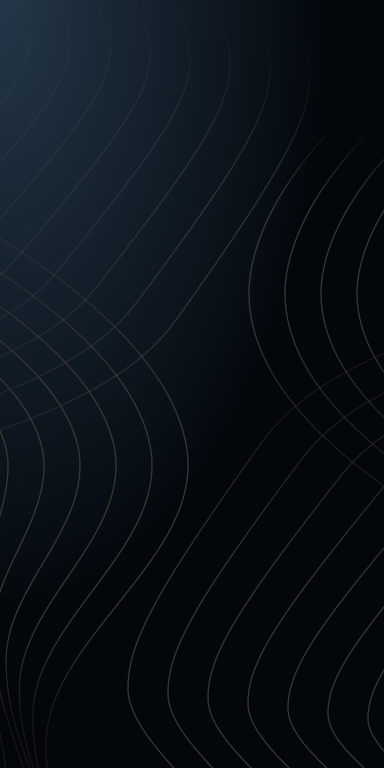
Give the GLSL for this background, as a Shadertoy shader.

```glsl
const vec2 SHEET = vec2(384.0, 768.0);
const float PI = 3.14159265;
const float HALF_WIDTH = 0.65;
const vec3 NIGHT = vec3(0.010, 0.024, 0.042);
const vec3 STEEL = vec3(0.140, 0.215, 0.285);
const vec3 BRONZE = vec3(0.285, 0.250, 0.225);
const vec3 SILVER = vec3(0.270, 0.295, 0.310);

// Antialiased line along the zero set of a field
float stroke(float field, float pixel) {
    float slope = max(length(vec2(dFdx(field), dFdy(field))), 1e-4);
    return clamp(HALF_WIDTH / pixel + 0.5 - abs(field) / slope, 0.0, 1.0);
}

// Rounded crest, straight flank, then a widening tail
float sweep(float d) {
    float flank = sqrt(3600.0 + 0.5625 * d * d) - 60.0;
    float tail = max(d - 240.0, 0.0) / 116.0;
    return flank + 96.0 * pow(tail, 2.48);
}

// Power curve reaching the given height at the given distance
float bow(float d, float reach, float height, float power) {
    return height * pow(max(d, 0.0) / reach, power);
}

// Cosine swing that returns more slowly than it departs
float swing(float d, float amplitude, float span) {
    float t = max(d, 0.0);
    t = min(t, span) + 0.7 * max(t - span, 0.0);
    return 0.5 * amplitude * (1.0 - cos(PI * t / span));
}

float upperLeftLines(vec2 p, float pixel) {
    float ink = 0.0;
    for (int i = 0; i < 8; i++) {
        float k = float(i);
        float d = (p.y - 39.0 - 5.0 * k) * (1.0 + 0.05 * (7.0 - k));
        float line = stroke(p.x - 30.0 - 40.0 * k + sweep(d), pixel);
        float start = 12.0 * k - 60.0;
        ink = max(ink, line * smoothstep(start, start + 200.0, p.y));
    }
    return ink * mix(0.35, 0.8, smoothstep(0.0, 250.0, p.x));
}

float lowerLeftLines(vec2 p, float pixel) {
    float ink = 0.0;
    float d = p.y - 465.0;
    for (int i = 0; i < 6; i++) {
        float inner = 5.0 - float(i);
        float bend = bow(-d * (1.0 + 0.055 * inner), 227.0, 188.0, 1.9)
                   + swing(d, 142.0 - 22.7 * inner, 280.0 - 28.0 * inner);
        ink = max(ink, stroke(p.x - 188.0 + 36.0 * inner + bend, pixel));
    }
    return ink * mix(0.4, 0.95, smoothstep(240.0, 440.0, p.y))
               * (1.0 - 0.65 * smoothstep(610.0, 730.0, p.y));
}

float upperRightLines(vec2 p, float pixel) {
    float ink = 0.0;
    for (int i = 0; i < 4; i++) {
        float k = float(i);
        float d = (p.y - 293.0) * (1.0 + 0.03 * k);
        float bend = bow(-d, 168.0, 86.0, 1.85) + bow(d, 193.0, 135.0, 2.0);
        ink = max(ink, stroke(p.x - 249.0 - 36.0 * k - bend, pixel));
    }
    return ink * smoothstep(110.0, 220.0, p.y)
               * mix(0.95, 0.4, smoothstep(300.0, 470.0, p.y));
}

float lowerRightLines(vec2 p, float pixel) {
    float ink = 0.0;
    for (int i = 0; i < 7; i++) {
        float k = float(i);
        float d = (688.0 + 5.0 * k - p.y) * (1.0 + 0.05 * k);
        d *= d < 0.0 ? 1.45 : 1.0;
        ink = max(ink, stroke(p.x - 128.0 - 40.0 * k - sweep(d), pixel));
    }
    return ink * mix(0.3, 0.95, smoothstep(350.0, 620.0, p.y));
}

void mainImage(out vec4 fragColor, in vec2 fragCoord) {
    // Design units, with y running down from the top edge
    vec2 p = fragCoord / iResolution.xy * SHEET;
    p.y = SHEET.y - p.y;
    float pixel = SHEET.x / iResolution.x;

    // Corner glow
    float glow = max(1.0 - length(p / vec2(340.0, 640.0)), 0.0);
    vec3 color = mix(NIGHT, STEEL, glow * smoothstep(-0.1, 0.15, glow));

    // Four families of lines
    color = mix(color, SILVER, 0.75 * upperLeftLines(p, pixel));
    color = mix(color, BRONZE, 0.85 * lowerLeftLines(p, pixel));
    color = mix(color, BRONZE, 0.85 * upperRightLines(p, pixel));
    color = mix(color, BRONZE, 0.85 * lowerRightLines(p, pixel));
    fragColor = vec4(color, 1.0);
}
```
